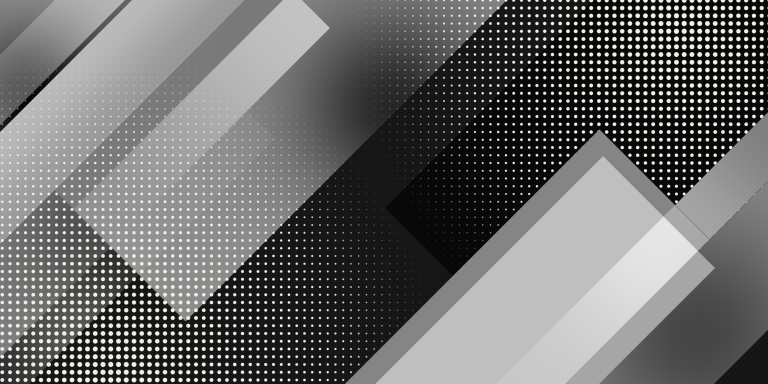
Reproduce this background procedurally as a WebGL 2 fragment shader.

```glsl
#version 300 es
precision highp float;

uniform vec2 u_resolution;
out vec4 fragColor;

// Tones
const float BASE = 0.085;
const float BLACK = 0.03;
const float MID_GREY = 0.55;
const float OUTER_GREY = 0.52;
const float PANEL_LIGHT = 0.75;
const vec3 DOT_COLOR = vec3(0.94, 0.94, 0.90);

// Halftone grid, in canvas heights
const float DOT_PITCH = 0.02018;
const vec2 DOT_ORIGIN = vec2(0.0059, 0.9993);
const float DOT_MAX_RADIUS = 0.0068;
const float DOT_REACH = 1.0;
const vec2 DOT_CENTER_LEFT = vec2(0.286, 0.03);
const vec2 DOT_CENTER_RIGHT = vec2(1.77, 0.93);

// Panel limits: across the diagonal (S) and along it (T)
const float FAR = 9.0;
const float LEFT_END_T = -0.354;
const float LEFT_EDGE_S = 1.320;
const float LIGHT_START_S = 0.344;
const float LIGHT_END_S = 0.638;
const float HIGHLIGHT_START_S = 0.737;
const float HIGHLIGHT_END_S = 0.932;
const float HIGHLIGHT_TOP_T = 0.786;
const float VEIL_END_S = 1.076;
const float VEIL_TOP_T = 0.357;
const float OUTER_TOP_T = 1.224;
const float INNER_TOP_T = 1.164;
const float STRIP_START_S = 2.292;
const float STRIP_END_S = 2.471;
const float INNER_END_S = 2.560;
const float RIGHT_EDGE_S = 2.859;

float softStep(float edge, float x) {
    float w = 0.8 / u_resolution.y;
    return smoothstep(edge - w, edge + w, x);
}

// Coverage of a rectangle in diagonal coordinates
float panel(vec2 d, float s0, float s1, float t0, float t1) {
    return softStep(s0, d.x) * (1.0 - softStep(s1, d.x))
         * softStep(t0, d.y) * (1.0 - softStep(t1, d.y));
}

float glow(vec2 p, vec2 center, float radius) {
    vec2 q = (p - center) / radius;
    return exp(-dot(q, q));
}

float leftPanels(float tone, vec2 p, vec2 d) {
    // Wide sheet with a shadow pool
    float sheet = MID_GREY - 0.40 * glow(p, vec2(1.03, 0.72), 0.25);
    tone = mix(tone, sheet, panel(d, -FAR, LEFT_EDGE_S, LEFT_END_T, FAR));

    // Lower left band and the veil crossing the sheet
    float lower = 0.50 - 0.20 * glow(p, vec2(0.25, 0.375), 0.2);
    tone = mix(tone, lower, panel(d, LIGHT_END_S, HIGHLIGHT_END_S, -FAR, LEFT_END_T));
    float veil = 0.08 + 0.28 * glow(p, vec2(0.19, 0.14), 0.17);
    tone = mix(tone, 0.8, veil * panel(d, HIGHLIGHT_END_S, VEIL_END_S, -FAR, VEIL_TOP_T));

    // Light band, its darker neighbour and the highlight
    float light = mix(0.73, 0.60, smoothstep(LIGHT_START_S, LIGHT_END_S, d.x));
    tone = mix(tone, light, panel(d, LIGHT_START_S, LIGHT_END_S, -FAR, FAR));
    tone = mix(tone, 0.46, 0.8 * panel(d, LIGHT_END_S, HIGHLIGHT_START_S, LEFT_END_T, FAR));
    float highlight = mix(0.57, 0.76, smoothstep(LEFT_END_T, HIGHLIGHT_TOP_T, d.y));
    tone = mix(tone, highlight,
        panel(d, HIGHLIGHT_START_S, HIGHLIGHT_END_S, LEFT_END_T, HIGHLIGHT_TOP_T));

    // Top left corner
    float corner = 0.60 - 0.38 * glow(p, vec2(0.065, 0.753), 0.2);
    corner += 0.13 * panel(d, 0.143, 0.326, -FAR, FAR);
    corner -= 0.20 * panel(d, 0.326, LIGHT_START_S, -FAR, FAR);
    return mix(tone, corner, panel(d, -FAR, LIGHT_START_S, -FAR, FAR));
}

vec3 rightPanels(vec3 color, vec2 p, vec2 d) {
    float slope = MID_GREY - 0.28 * glow(p, vec2(1.82, 0.13), 0.3);
    color = mix(color, vec3(slope), panel(d, STRIP_END_S, RIGHT_EDGE_S, -FAR, FAR));
    float strip = mix(0.64, 0.50, smoothstep(OUTER_TOP_T, 1.67, d.y));
    color = mix(color, vec3(strip), panel(d, STRIP_START_S, STRIP_END_S, OUTER_TOP_T, FAR));

    // Stacked sheets with a bright overlap
    color = mix(color, vec3(OUTER_GREY), panel(d, 1.898, STRIP_END_S, -FAR, OUTER_TOP_T));
    float inner = PANEL_LIGHT - 0.10 * softStep(STRIP_END_S, d.x);
    color = mix(color, vec3(inner), panel(d, 1.977, INNER_END_S, -FAR, INNER_TOP_T));
    float shine = 0.03 + 0.12 * glow(p, vec2(1.72, 0.39), 0.3);
    return color + shine * panel(d, STRIP_START_S, STRIP_END_S, -FAR, OUTER_TOP_T);
}

// Halftone dots shrink away from two centers
float halftone(vec2 p) {
    vec2 cell = floor((p - DOT_ORIGIN) / DOT_PITCH + 0.5);
    vec2 center = DOT_ORIGIN + cell * DOT_PITCH;
    float reach = min(distance(center, DOT_CENTER_LEFT), distance(center, DOT_CENTER_RIGHT));
    float size = max(1.0 - reach / DOT_REACH, 0.0);
    float w = 0.7 / u_resolution.y;
    float radius = DOT_MAX_RADIUS * size;
    float disc = 1.0 - smoothstep(radius - w, radius + w, distance(p, center));
    return disc * smoothstep(0.05, 0.45, size);
}

void main() {
    vec2 p = gl_FragCoord.xy / u_resolution.y;
    vec2 d = vec2(p.x + 1.0 - p.y, p.x - 1.0 + p.y);
    float tone = mix(BASE, BLACK, panel(d, 1.544, FAR, 0.461, FAR));
    tone = mix(tone, BASE, softStep(RIGHT_EDGE_S, d.x));
    vec3 color = vec3(leftPanels(tone, p, d));
    float dots = halftone(p) * (1.0 - softStep(RIGHT_EDGE_S, d.x));
    color = mix(color, DOT_COLOR, dots);
    fragColor = vec4(rightPanels(color, p, d), 1.0);
}
```
